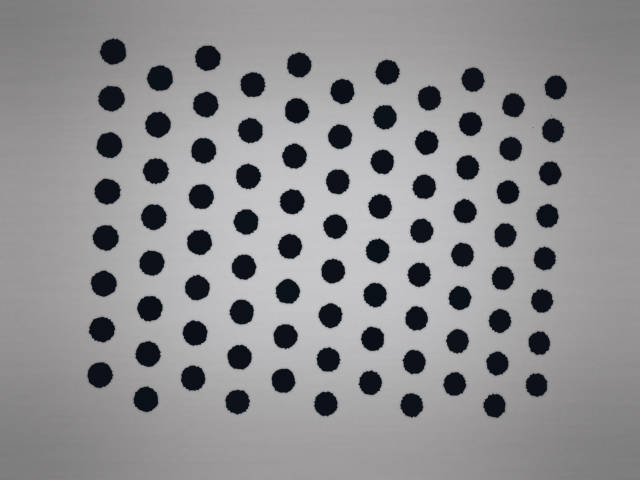
Reproduce this pattern procedurally as a Shadertoy shader.

```glsl
// Staggered columns of dark, rough-edged dots seen in slight perspective on
// a softly vignetted grey panel. Each dot is projected from a plane and drawn
// as a distance field; panel shading, banding and grain all wrap at the edges.

const float PI = 3.14159265;
const float ASPECT = 4.0 / 3.0;
const int COLUMNS = 11;
const int ROWS = 8;
const float TEETH = 44.0;
const vec3 INK = vec3(0.045, 0.065, 0.097);
const vec3 WARM = vec3(1.006, 0.995, 0.994);
const vec3 COOL = vec3(0.995, 0.997, 1.010);

float hash(vec2 p) {
    vec3 q = fract(p.xyx * 0.1031);
    q += dot(q, q.yzx + 33.33);
    return fract((q.x + q.y) * q.z);
}

// Value noise that repeats after a whole number of cells.
float wrapNoise(vec2 uv, vec2 cells) {
    vec2 p = uv * cells;
    vec2 i = floor(p);
    vec2 f = smoothstep(0.0, 1.0, p - i);
    vec2 a = mod(i, cells);
    vec2 b = mod(i + 1.0, cells);
    float low = mix(hash(a), hash(vec2(b.x, a.y)), f.x);
    float high = mix(hash(vec2(a.x, b.y)), hash(b), f.x);
    return mix(low, high, f.y);
}

// Perspective divisor for a point on the dot plane.
float depthAt(vec2 st) {
    return 1.0 + dot(st, vec2(0.0863, 0.0171));
}

// Plane coordinates to canvas, with y downward and a slight barrel bulge.
vec2 project(vec2 st, float depth) {
    vec2 p = vec2(0.2361, 0.1076) + st.x * vec2(1.0217, 0.0904)
           + st.y * vec2(-0.0242, 0.6870);
    p /= depth;
    p.y += 0.028 * (st.y - 0.5) * st.x * (1.0 - st.x);
    return p;
}

// Signed distance to an ellipse whose rim is broken into small teeth.
float roughDot(vec2 q, vec2 radius, float seed) {
    float turn = atan(q.y, q.x) / (2.0 * PI) + 0.5;
    float rough = wrapNoise(vec2(turn, seed / 128.0), vec2(TEETH, 128.0)) - 0.5;
    return (length(q / radius) - 1.0) * min(radius.x, radius.y) + 0.0024 * rough;
}

// x: distance to the nearest dot, y: its tone variation.
vec2 dotField(vec2 p) {
    vec2 nearest = vec2(1.0, 0.0);
    for (int c = 0; c < COLUMNS; c++) {
        for (int r = 0; r < ROWS; r++) {
            float stagger = 0.5 * float(c % 2);
            vec2 st = vec2(float(c), float(r) + stagger) / vec2(10.0, 7.0);
            float depth = depthAt(st);
            vec2 q = p - project(st, depth);
            if (dot(q, q) > 0.0016) continue;
            vec2 radius = vec2(0.0270 / (depth * depth), 0.0266 / depth);
            float seed = float(c * ROWS + r);
            float d = roughDot(q, radius, seed);
            if (d < nearest.x) nearest = vec2(d, hash(vec2(seed, 7.0)));
        }
    }
    return nearest;
}

// Panel brightness: brightest in the middle, smooth across every edge.
vec3 panel(vec2 uv) {
    vec2 lift = 1.0 - pow(abs(cos(PI * uv)), vec2(3.0));
    float light = 0.49 + 0.12 * lift.x + 0.11 * lift.y + 0.06 * lift.x * lift.y;
    float bands = wrapNoise(uv, vec2(10.0, 144.0)) - 0.5;
    float grain = wrapNoise(uv, vec2(256.0, 192.0)) - 0.5;
    light += 0.010 * bands + 0.010 * grain;
    return light * mix(WARM, COOL, smoothstep(0.62, 0.76, light));
}

// Two faint dust specks beside the upper right dots.
float specks(vec2 p, float blur) {
    float mask = 0.0;
    for (int i = 0; i < 2; i++) {
        vec2 center = vec2(1.111, 0.266) + float(i) * vec2(0.038, -0.026);
        mask = max(mask, 1.0 - smoothstep(0.0, 0.001 + blur, length(p - center)));
    }
    return mask;
}

void mainImage(out vec4 fragColor, in vec2 fragCoord) {
    vec2 uv = fragCoord / iResolution.xy;
    vec2 p = vec2(uv.x * ASPECT, 1.0 - uv.y);
    float blur = max(0.0018, 0.8 / iResolution.y);

    vec3 color = panel(uv);
    color *= 1.0 - 0.3 * specks(p, blur);

    // Soft penumbra, then the dot itself.
    vec2 field = dotField(p);
    color *= 1.0 - 0.10 * (1.0 - smoothstep(0.0, 0.006, field.x));
    vec3 ink = INK + 0.012 * (field.y - 0.5);
    color = mix(ink, color, smoothstep(-blur, blur, field.x));

    fragColor = vec4(color, 1.0);
}
```
